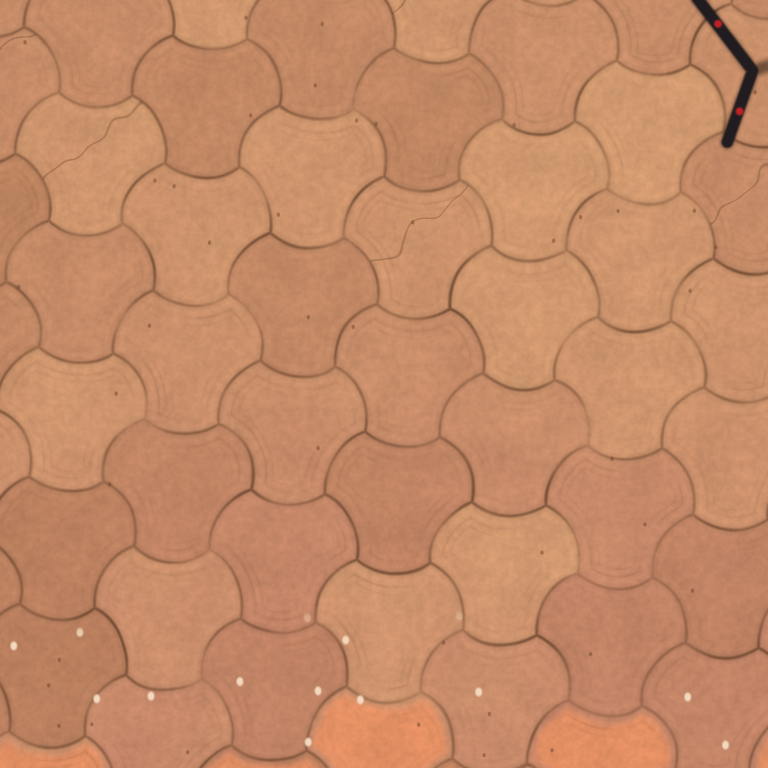
Give the GLSL for this texture, as a WebGL 2 fragment shader.

```glsl
#version 300 es
precision highp float;
uniform vec2 u_resolution;
out vec4 fragColor;

#define ANCHOR vec2(0.5313, 0.5182)
#define STEP_X vec2(0.1665, -0.0098)
#define STEP_Y vec2(0.0124, 0.1667)
#define BULGE 0.10
#define JOINT_WIDTH 0.011
#define JOINT_DEPTH 0.62
#define GROOVE_DEPTH 0.17
#define TINT_SPREAD 0.75
#define GRAIN 0.055
#define CRACK_CHANCE 0.06
#define ORANGE_LEVEL 0.027

const vec3 CLAY = vec3(0.78, 0.55, 0.41);
const vec3 PALE = vec3(0.83, 0.61, 0.44);
const vec3 DUSKY = vec3(0.71, 0.49, 0.35);
const vec3 ROSE = vec3(0.77, 0.52, 0.41);
const vec3 ORANGE = vec3(0.89, 0.56, 0.39);
const vec3 SOIL = vec3(0.42, 0.27, 0.17);
const vec3 CHALK = vec3(0.95, 0.85, 0.74);
const vec3 BLACK = vec3(0.13, 0.11, 0.12);
const vec3 RED = vec3(0.75, 0.13, 0.15);
const float ROOT3 = 1.7320508;
const float RADIUS = (1.0 / 12.0 + BULGE * BULGE) / (2.0 * BULGE);
const float ARC_CENTRE = 0.5 + BULGE - RADIUS;

float hash(vec2 p) {
  vec3 h = fract(p.xyx * vec3(0.1031, 0.1030, 0.0973));
  h += dot(h, h.yzx + 33.33);
  return fract((h.x + h.y) * h.z);
}

vec2 gradient(vec2 p) {
  float a = 6.2831853 * hash(p);
  return vec2(cos(a), sin(a));
}

float noise(vec2 p) {
  vec2 i = floor(p), f = p - i, e = vec2(1, 0);
  vec2 w = f * f * f * (f * (f * 6.0 - 15.0) + 10.0);
  float low = mix(dot(gradient(i), f), dot(gradient(i + e), f - e), w.x);
  float high = mix(dot(gradient(i + e.yx), f - e.yx), dot(gradient(i + 1.0), f - 1.0), w.x);
  return mix(low, high, w.y);
}

float stroke(float d, float halfWidth, float soft) {
  return 1.0 - smoothstep(halfWidth - soft, halfWidth + soft, abs(d));
}

float capsule(vec2 p, vec2 a, vec2 b) {
  vec2 ab = b - a;
  return length(p - a - ab * clamp(dot(p - a, ab) / dot(ab, ab), 0.0, 1.0));
}

float specks(vec2 p, float grid, float chance, float size) {
  vec2 i = floor(p * grid);
  vec2 spot = 0.2 + 0.6 * vec2(hash(i + 41.0), hash(i + 83.0));
  float d = length((p * grid - i - spot) * vec2(1.3, 1.0)) / grid;
  return step(hash(i + 7.0), chance) * (1.0 - smoothstep(size * 0.4, size, d));
}

vec2 bulgeAxis(int k) {
  float a = radians(30.0 + 120.0 * float(k));
  return vec2(cos(a), sin(a));
}

// Centre of the paver owning q: nearest hexagon, then bulges of its neighbours
vec2 paverCentre(vec2 q) {
  vec2 s = vec2(ROOT3, 1.0);
  vec2 a = s * floor(q / s + 0.5), b = s * (floor(q / s) + 0.5);
  vec2 cell = length(q - a) < length(q - b) ? a : b;
  vec2 owner = cell;
  for (int k = 0; k < 3; k++) {
    vec2 axis = bulgeAxis(k);
    if (length(q - cell + axis * (1.0 - ARC_CENTRE)) < RADIUS) owner = cell - axis;
  }
  return owner;
}

// Distance from inside a paver to its three convex and three concave arcs
float edgeDistance(vec2 l) {
  float d = 1.0;
  for (int k = 0; k < 3; k++) {
    vec2 axis = bulgeAxis(k);
    vec2 v = l - axis * ARC_CENTRE;
    if (dot(v, axis) > (1.0 - BULGE / RADIUS) * length(v)) d = min(d, RADIUS - length(v));
    d = min(d, length(l + axis * (1.0 - ARC_CENTRE)) - RADIUS);
  }
  return max(d, 0.0);
}

void main() {
  vec2 uv = gl_FragCoord.xy / u_resolution;
  float pixel = 1.0 / min(u_resolution.x, u_resolution.y);
  float soft = 0.009 + 3.0 * pixel;
  mat2 lattice = mat2(STEP_X, STEP_Y);
  vec2 q = inverse(lattice) * (uv - ANCHOR);
  q += 0.025 * vec2(noise(q * 2.3), noise(q * 2.3 + 19.0));
  vec2 centre = paverCentre(q), local = q - centre;
  vec2 id = floor(centre * vec2(2.0 / ROOT3, 2.0) + 0.5) + 60.0;
  float edge = edgeDistance(local);
  float cloud = noise(uv * 9.0), patchy = noise(uv * 21.0 + 5.0);

  // Paver tint, drifting from pale at upper right to rose at the bottom
  float tone = (hash(id) - 0.5) * 2.0 * TINT_SPREAD + 0.35 * (uv.x + uv.y - 0.9) + 0.35 * cloud;
  vec3 colour = mix(CLAY, ROSE, smoothstep(0.65, 0.15, uv.y));
  colour = mix(colour, PALE, clamp(tone, 0.0, 1.0));
  colour = mix(colour, DUSKY, clamp(-tone, 0.0, 1.0) * 0.8);
  float level = (ANCHOR + lattice * centre).y;
  colour = mix(colour, ORANGE, step(level, ORANGE_LEVEL) * smoothstep(0.01, 0.1, edge + 0.04 * patchy));

  // Mottling and fine grain
  colour *= 1.0 + 0.05 * patchy + GRAIN * (noise(uv * 85.0) + 0.7 * noise(uv * 190.0));

  // Two worn grooves following the rim
  float wear = smoothstep(-0.25, 0.3, noise(q * 2.0 + 31.0)) * (0.3 + 0.7 * hash(id + 11.0));
  float grooves = stroke(edge - 0.10, 0.007, soft) + 0.7 * stroke(edge - 0.155, 0.006, soft);
  colour = mix(colour, SOIL, GROOVE_DEPTH * wear * grooves);
  colour *= 1.0 + 0.035 * stroke(edge - 0.055, 0.01, 0.03);

  // Occasional cracked paver
  float crack = stroke(local.y - local.x - 0.12 + 0.2 * noise(q * 4.0), 0.008, soft);
  colour = mix(colour, SOIL, 0.45 * crack * step(hash(id + 23.0), CRACK_CHANCE));

  // Soil in the joints, unevenly filled
  float fill = clamp(0.72 + 0.9 * noise(q * 1.7 + 8.0) + 0.4 * patchy, 0.25, 1.2);
  colour = mix(colour, SOIL, JOINT_DEPTH * fill * stroke(edge, JOINT_WIDTH, soft));
  colour *= 1.0 - 0.09 * fill * exp(-edge * 28.0);

  // Dark grit and pale chips, the chips mostly near the bottom
  colour = mix(colour, SOIL, 0.5 * specks(uv, 23.0, 0.07, 0.004));
  colour = mix(colour, CHALK, specks(uv, 14.0, 0.16, 0.008) * smoothstep(0.22, 0.16, uv.y));

  // Jointed black rod with red bands and a soft shadow
  vec2 elbow = vec2(0.98, 0.908);
  float rod = min(capsule(uv, vec2(0.908, 1.002), elbow), capsule(uv, vec2(0.947, 0.815), elbow));
  float shade = capsule(uv, elbow, vec2(1.0, 0.914));
  colour *= 1.0 - 0.45 * (1.0 - smoothstep(0.002, 0.014, min(shade, rod)));
  colour = mix(colour, BLACK, stroke(rod, 0.0075, 0.001 + pixel));
  float bands = min(length(uv - vec2(0.935, 0.969)), length(uv - vec2(0.963, 0.855)));
  colour = mix(colour, RED, stroke(bands, 0.005, 0.001 + pixel));

  fragColor = vec4(colour, 1.0);
}
```
